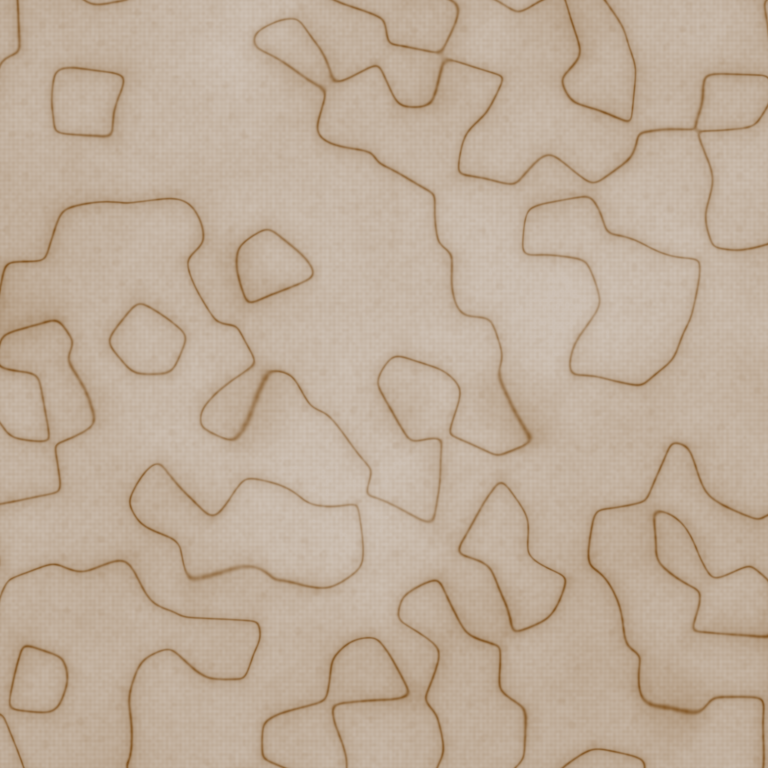
Write a Shadertoy shader that draws this texture.

```glsl
// Aged parchment crossed by fine angular brown veins with soft halos.
// Scattered sites carry random signs; veins run where the softened positive
// and negative regions balance. Noise, spots, weave and vignette stain the paper.

const vec3 PAPER = vec3(0.805, 0.754, 0.704);
const vec3 INK = vec3(0.515, 0.345, 0.155);
const float TAU = 6.2831853;

// Integer hash of a lattice cell, result in 0..1
float hash(vec2 cell, uint seed) {
    uvec2 q = uvec2(ivec2(cell) + 4096);
    uint h = q.x * 1597334677u ^ q.y * 3812015801u ^ seed * 2798796415u;
    h = (h ^ (h >> 16)) * 2146121005u;
    h = (h ^ (h >> 15)) * 2221713035u;
    return float((h ^ (h >> 16)) >> 8) / 16777216.0;
}

// Smooth value noise in 0..1
float valueNoise(vec2 p, uint seed) {
    vec2 i = floor(p), f = fract(p);
    vec2 u = f * f * (3.0 - 2.0 * f);
    float low = mix(hash(i, seed), hash(i + vec2(1, 0), seed), u.x);
    float high = mix(hash(i + vec2(0, 1), seed), hash(i + vec2(1, 1), seed), u.x);
    return mix(low, high, u.y);
}

float fbm(vec2 p, uint seed) {
    float sum = 0.0, weight = 0.5;
    for (uint k = 0u; k < 4u; k++) {
        sum += weight * valueNoise(p, seed + k);
        p = mat2(1.6, 1.2, -1.2, 1.6) * p;
        weight *= 0.5;
    }
    return sum / 0.9375;
}

// Balance of signed sites: x = level, zero on the border; yz = its gradient
vec3 borderField(vec2 p, float sharpness, uint seed) {
    vec2 base = floor(p);
    vec3 plus = vec3(1e-9, 0, 0), minus = vec3(1e-9, 0, 0);
    for (int y = -2; y <= 2; y++) {
        for (int x = -2; x <= 2; x++) {
            vec2 cell = base + vec2(x, y);
            vec2 jitter = vec2(hash(cell, seed), hash(cell, seed + 1u)) - 0.5;
            vec2 away = p - cell - 0.5 - 0.85 * jitter;
            float weight = exp(-sharpness * dot(away, away));
            vec3 term = weight * vec3(1.0, -2.0 * away);
            // Neighbours lean towards opposite signs
            float chance = mix(0.29, 0.71, mod(cell.x + cell.y, 2.0));
            if (hash(cell, seed + 2u) < chance) plus += term;
            else minus += term;
        }
    }
    float level = 0.5 * log(plus.x / minus.x) / sharpness;
    return vec3(level, 0.5 * (plus.yz / plus.x - minus.yz / minus.x));
}

// Stain of the veins: a thin core and a halo that pools at near crossings
float veins(vec2 uv, float cells, float width, float strength) {
    vec2 bend = vec2(valueNoise(uv * 14.0, 21u), valueNoise(uv * 14.0, 22u)) - 0.5;
    vec3 field = borderField(uv * cells + bend * 0.2, 7.5, 5u);
    float level = abs(field.x);
    float dist = level / (max(length(field.yz), 0.55) * cells);
    float core = exp(-dist * dist / (width * width));
    float halo = exp(-level * 9.5);
    return strength * (0.42 * core + 0.19 * halo);
}

// One faint soft spot at a random place in each grid cell
float spots(vec2 uv, float cells) {
    vec2 p = uv * cells, i = floor(p);
    vec2 centre = 0.3 + 0.4 * vec2(hash(i, 31u), hash(i, 32u));
    float spot = 1.0 - smoothstep(0.10, 0.30, length(fract(p) - centre));
    return spot * smoothstep(0.35, 1.0, hash(i, 33u));
}

// Crossed threads, from -1 to 1
float weave(vec2 uv, float threads) {
    vec2 wave = cos(uv * threads * TAU);
    return 0.5 * (wave.x + wave.y);
}

void mainImage(out vec4 fragColor, in vec2 fragCoord) {
    vec2 uv = fragCoord / iResolution.y;
    vec2 screen = fragCoord / iResolution.xy;

    // Paper tone: pale near the upper middle, cloudy and darker outwards
    float clouds = fbm(uv * 6.5, 41u) - 0.5;
    float vignette = smoothstep(0.05, 0.78, length(screen - vec2(0.52, 0.62)));
    float stain = 0.055 + 0.13 * vignette + 0.25 * clouds;

    // Veins, stronger where the paper is darker, with slightly uneven ink
    float strength = 0.92 + 0.2 * vignette + 0.8 * clouds;
    strength *= 0.85 + 0.3 * valueNoise(uv * 150.0, 61u);
    stain += veins(uv, 12.0, 0.0018, strength);

    // Surface detail
    stain += 0.055 * spots(uv, 42.0);
    stain += 0.036 * weave(uv, 170.0);
    stain += 0.075 * (valueNoise(uv * 230.0, 51u) - 0.5);

    fragColor = vec4(mix(PAPER, INK, clamp(stain, 0.0, 1.0)), 1.0);
}
```
